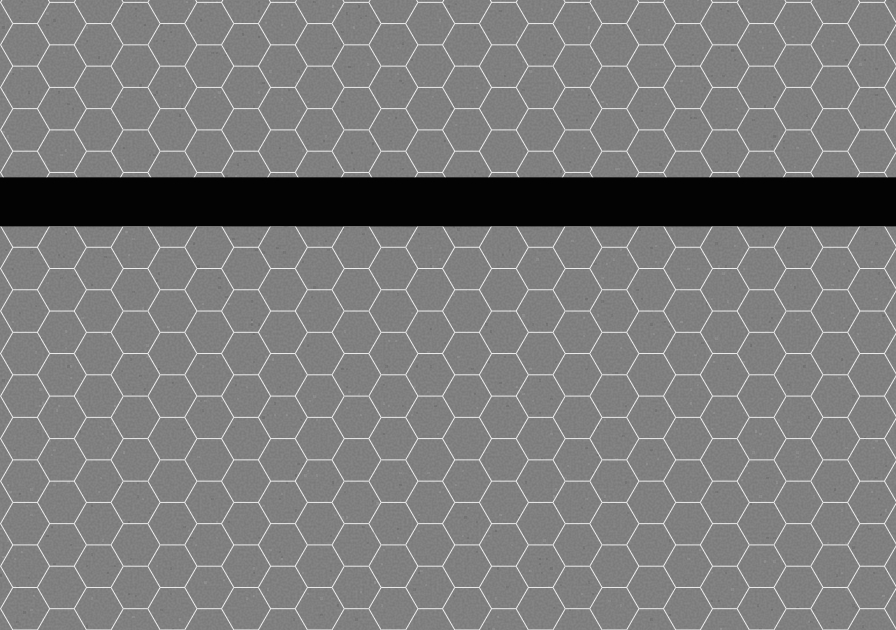
This pattern is drawn by a WebGL 2 fragment shader. Its source:

```glsl
#version 300 es
precision highp float;
// Thin pale honeycomb on finely grained grey, split by a black band.
// Two interleaved lattices give the nearest flat-topped hexagon; the
// lattice starts at its own height above and below the band.

#define HEX_HEIGHT 0.0675
#define COLUMN_X 0.0983
#define LOWER_EDGE_Y 0.6413
#define UPPER_EDGE_Y 0.7263
#define LINE_WIDTH 0.0015
#define BAND_BOTTOM 0.6407
#define BAND_TOP 0.7185
#define GRAIN_SCALE 271.3
#define GRAIN_AMOUNT 0.045
#define SPECK_AMOUNT 0.045
#define LINE_WEAR 0.5

uniform vec2 u_resolution;
out vec4 fragColor;

const vec3 GREY = vec3(0.50);
const vec3 LINE_COLOR = vec3(0.95);
const vec3 BLACK = vec3(0.01);

float hash(vec2 p) {
    vec3 q = fract(vec3(p.xyx) * 0.1031);
    q += dot(q, q.yzx + 33.33);
    return fract((q.x + q.y) * q.z);
}

// Dot product of a random unit gradient with the offset to its corner
float corner(vec2 cell, vec2 offset) {
    float angle = 6.28319 * hash(cell);
    return dot(vec2(cos(angle), sin(angle)), offset);
}

float gradientNoise(vec2 p) {
    vec2 i = floor(p), f = fract(p);
    vec2 u = f * f * f * (f * (f * 6.0 - 15.0) + 10.0);
    vec2 e = vec2(1.0, 0.0);
    float low = mix(corner(i, f), corner(i + e, f - e), u.x);
    float high = mix(corner(i + e.yx, f - e.yx), corner(i + e.xx, f - e.xx), u.x);
    return mix(low, high, u.y);
}

// Distance to the nearest hexagon side; p = 0 is a hexagon centre
float hexEdgeDistance(vec2 p) {
    vec2 period = HEX_HEIGHT * vec2(sqrt(3.0), 1.0);
    vec2 a = mod(p, period) - 0.5 * period;
    vec2 b = mod(p - 0.5 * period, period) - 0.5 * period;
    vec2 c = abs(dot(a, a) < dot(b, b) ? a : b);
    return 0.5 * HEX_HEIGHT - max(c.y, dot(c, vec2(sqrt(0.75), 0.5)));
}

// Share of a pixel covered by a line, correct below one pixel too
float lineCoverage(float d, float width, float pixel) {
    float near = max(d - 0.5 * pixel, -0.5 * width);
    float far = min(d + 0.5 * pixel, 0.5 * width);
    return clamp((far - near) / pixel, 0.0, 1.0);
}

void main() {
    float pixel = 1.0 / u_resolution.y;
    vec2 p = gl_FragCoord.xy * pixel;

    // Fine grain with a few scattered specks
    float grain = GRAIN_AMOUNT * gradientNoise(p * GRAIN_SCALE);
    float speck = hash(floor(p * GRAIN_SCALE) + 57.0);
    grain += SPECK_AMOUNT * (step(0.996, speck) - step(speck, 0.004));
    vec3 color = GREY + grain;

    // Honeycomb lines, faded in rare small spots
    bool upper = p.y > 0.5 * (BAND_BOTTOM + BAND_TOP);
    float centreY = upper ? UPPER_EDGE_Y + 0.5 * HEX_HEIGHT
                          : LOWER_EDGE_Y - 0.5 * HEX_HEIGHT;
    float d = hexEdgeDistance(p - vec2(COLUMN_X, centreY));
    float wear = LINE_WEAR * smoothstep(0.55, 0.68, gradientNoise(p * 43.0));
    color = mix(color, LINE_COLOR, lineCoverage(d, LINE_WIDTH, pixel) * (1.0 - wear));

    // Black band
    float bandDistance = max(BAND_BOTTOM - p.y, p.y - BAND_TOP);
    color = mix(color, BLACK, clamp(0.5 - bandDistance / pixel, 0.0, 1.0));

    fragColor = vec4(color, 1.0);
}
```
